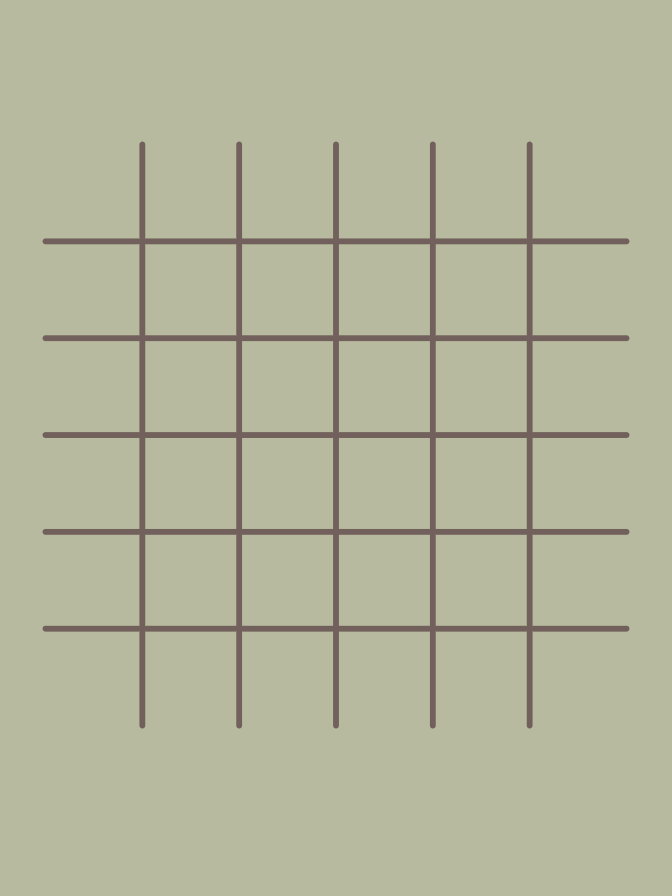
This pattern is drawn by a Shadertoy shader. Its source:

```glsl
#define LINES 5.0
#define SPACING 0.1441
#define HALF_LENGTH 0.4323
#define HALF_WIDTH 0.00434
#define CENTRE_SHIFT vec2(0.0, 0.0193)
#define GROUND vec3(0.717, 0.73, 0.62)
#define INK vec3(0.445, 0.375, 0.355)

// Distance to a row of round-capped bars running along y, repeated across x
float barRow(vec2 p) {
    float last = 0.5 * (LINES - 1.0);
    float index = clamp(floor(p.x / SPACING + last + 0.5), 0.0, 2.0 * last) - last;
    vec2 toBar = vec2(p.x - index * SPACING, max(abs(p.y) - HALF_LENGTH, 0.0));
    return length(toBar) - HALF_WIDTH;
}

void mainImage(out vec4 fragColor, in vec2 fragCoord) {
    // Canvas width is one unit
    float pixel = 1.0 / iResolution.x;
    vec2 p = (fragCoord - 0.5 * iResolution.xy) * pixel - CENTRE_SHIFT;

    // Upright and level bars cross to form the lattice
    float lattice = min(barRow(p), barRow(p.yx));
    float coverage = clamp(0.5 - lattice / pixel, 0.0, 1.0);

    fragColor = vec4(mix(GROUND, INK, coverage), 1.0);
}
```
